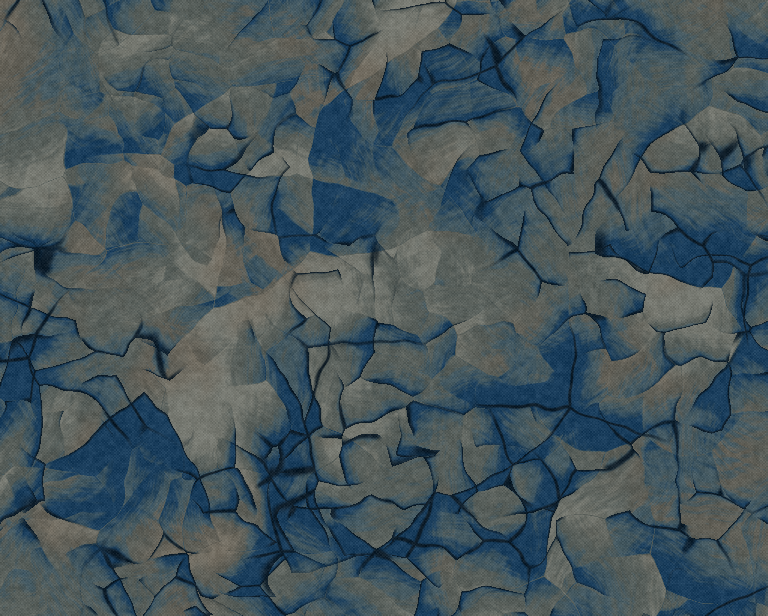
Give the GLSL for this texture, as a Shadertoy shader.

```glsl
// Crumpled, painted sheet: slate, grey and tan facets with blue hollows.
// Three layers of stretched Voronoi cells give tilted planes; shaded cell
// borders become dark creases and pale rims, under brush streaks and a weave.

#define BLUE   vec3(0.10, 0.24, 0.36)
#define SLATE  vec3(0.27, 0.35, 0.38)
#define GREY   vec3(0.335, 0.365, 0.35)
#define PALE   vec3(0.46, 0.47, 0.44)
#define TAN    vec3(0.41, 0.37, 0.32)
#define CREASE vec3(0.05, 0.10, 0.14)
#define FACET_SCALE 4.2
#define STRETCH 1.9
#define RELIEF 0.62
#define HOLLOW_DEPTH 0.55
#define WEAVE_ROWS 410.0
#define WEAVE_DEPTH 0.032

float hash21(vec2 p) {
    vec3 q = fract(vec3(p.xyx) * 0.1031);
    q += dot(q, q.yzx + 33.33);
    return fract((q.x + q.y) * q.z);
}

float noise(vec2 p) {
    vec2 i = floor(p), f = fract(p);
    f = f * f * (3.0 - 2.0 * f);
    vec2 e = vec2(0.0, 1.0);
    return mix(mix(hash21(i), hash21(i + e.yx), f.x),
               mix(hash21(i + e.xy), hash21(i + e.yy), f.x), f.y);
}

float fbm(vec2 p) {
    float sum = 0.0, amp = 0.5;
    for (int i = 0; i < 4; i++) {
        sum += amp * noise(p);
        p = mat2(1.6, 1.2, -1.2, 1.6) * p + 17.3;
        amp *= 0.5;
    }
    return sum / 0.9375;
}

struct Facet {
    vec2 local;   // position along and across the cell
    float edge;   // distance to the cell border
    float id;     // random value of the cell
};

// Nearest cell of a Voronoi pattern whose seeds each have their own direction
Facet facetAt(vec2 p, float seed) {
    Facet f = Facet(vec2(0.0), 0.0, 0.0);
    float nearest = 9.0, second = 9.0;
    vec2 base = floor(p);
    for (int j = -2; j <= 2; j++)
    for (int i = -2; i <= 2; i++) {
        vec2 c = base + vec2(i, j);
        vec2 key = c + seed;
        vec2 d = p - c - vec2(hash21(key), hash21(key + 41.7));
        float a = 6.2832 * hash21(key + 87.1);
        vec2 q = vec2(cos(a) * d.x + sin(a) * d.y,
                      (cos(a) * d.y - sin(a) * d.x) * STRETCH);
        float dist = length(q);
        if (dist < nearest) {
            second = nearest;
            nearest = dist;
            f.local = q;
            f.id = hash21(key + 129.3);
        } else {
            second = min(second, dist);
        }
    }
    f.edge = second - nearest;
    return f;
}

void mainImage(out vec4 fragColor, in vec2 fragCoord) {
    vec2 uv = fragCoord / iResolution.y;

    // Slightly ragged sheet
    vec2 p = uv + 0.07 * (vec2(fbm(uv * 5.0), fbm(uv * 5.0 + 31.0)) - 0.5);
    p += 0.006 * (vec2(noise(uv * 38.0), noise(uv * 38.0 + 53.0)) - 0.5);

    float tone = 0.53 + 0.55 * (fbm(uv * 6.0 + 9.0) - 0.5);
    float crease = 0.0, rim = 0.0;
    float scale = FACET_SCALE, weight = RELIEF;

    // Tilted planes, from large to small
    for (int k = 0; k < 3; k++) {
        float seed = 57.0 * float(k + 1);
        Facet f = facetAt(p * scale, seed);
        float aa = 2.5 * scale / iResolution.y;
        float visible = smoothstep(0.25, 0.65, noise(uv * 4.5 + seed));
        float plane = 0.75 * (f.id - 0.5) + 0.75 * f.local.y;
        tone += weight * visible * plane * smoothstep(0.0, aa, f.edge);

        // Blue shadow that fades away from the low border of a cell
        float low = smoothstep(0.05, 0.45, -f.local.y);
        float hollow = low * smoothstep(0.42, 0.68, noise(uv * 6.0 + seed * 1.7));
        tone -= HOLLOW_DEPTH * hollow * exp(-4.0 * f.edge);

        // Thin dark fold, and a light rim on high borders
        float width = (0.0035 + 0.007 * noise(uv * 13.0 + seed)) * scale;
        crease = max(crease, hollow * (1.0 - smoothstep(0.3 * width, width + aa, f.edge)));
        rim += visible * smoothstep(0.1, 0.5, f.local.y) * exp(-f.edge * 14.0);

        // Brush streaks along each cell
        tone += 0.16 * (noise(f.local * vec2(2.5, 17.0) + f.id * 90.0) - 0.5);
        scale *= 1.75;
        weight *= 0.85;
    }
    tone += 0.10 * rim;

    // Tones from hollow to lit plane
    float warmth = smoothstep(0.42, 0.68, fbm(uv * 7.0 + 73.0));
    vec3 color = mix(BLUE, SLATE, smoothstep(0.02, 0.40, tone));
    color = mix(color, mix(GREY, TAN, 0.55 * warmth), smoothstep(0.38, 0.60, tone));
    color = mix(color, mix(PALE, TAN * 1.1, 0.6 * warmth), smoothstep(0.62, 1.10, tone));
    color = mix(color, CREASE, 0.9 * crease);

    // Fine weave and grain
    vec2 thread = sin(3.14159 * WEAVE_ROWS * uv);
    float weave = thread.x * thread.y * smoothstep(250.0, 400.0, iResolution.y);
    float grain = hash21(floor(uv * WEAVE_ROWS)) - 0.5;
    color += WEAVE_DEPTH * weave * vec3(1.0, 0.9, 0.8) + 0.05 * grain;
    color += 0.05 * (noise(uv * 110.0) - 0.5);

    fragColor = vec4(clamp(color, 0.0, 1.0), 1.0);
}
```
